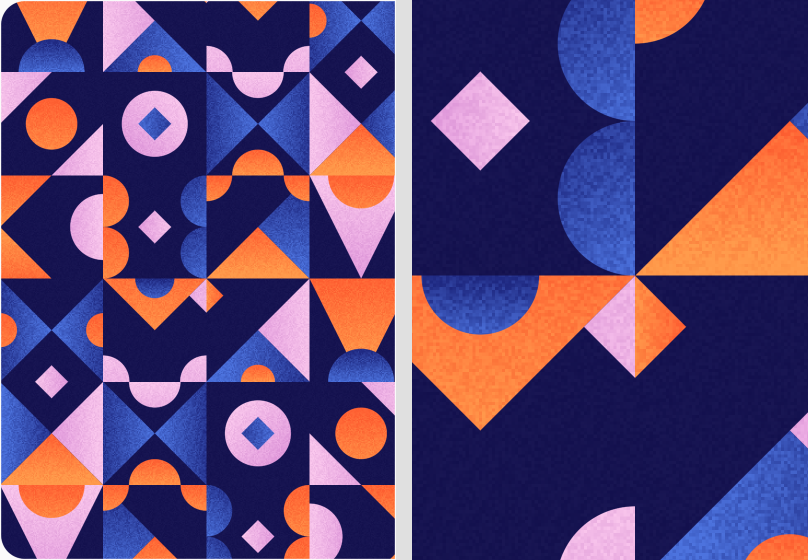
Left, the full canvas; right, a detail of the centre.
Give the GLSL for this pattern, as a Shadertoy shader.

```glsl
const float TILES_ACROSS = 3.838;
float edgeWidth, grain;

float hash(vec2 p) { return fract(sin(dot(p, vec2(12.9898, 78.233))) * 43758.5453); }

// Grainy two-tone paints
vec3 tone(vec3 a, vec3 b, float t) { return mix(a, b, clamp(t + grain, 0.0, 1.0)); }
vec3 orange(float t) { return tone(vec3(1.0, 0.38, 0.20), vec3(1.0, 0.60, 0.29), t); }
vec3 pink(float t) { return tone(vec3(0.88, 0.60, 0.86), vec3(0.97, 0.77, 0.92), t); }
vec3 blue(float t) { return tone(vec3(0.13, 0.17, 0.52), vec3(0.29, 0.44, 0.86), t); }

// Signed distances, negative inside
float disc(vec2 p, float r) { return length(p) - r; }
float diamond(vec2 p, float r) { return (abs(p.x) + abs(p.y) - r) * 0.7071; }
float quarter(vec2 p, vec2 dir) { return (abs(p.x * dir.y - p.y * dir.x) - dot(p, dir)) * 0.7071; }
float spike(vec2 p) { return (2.0 * abs(p.x) + p.y - 0.5) * 0.4472; }
float corner(vec2 p, vec2 dir) { return (0.5 - dot(p, dir)) * 0.7071; }

void fill(inout vec3 col, float d, vec3 paint) {
    col = mix(col, paint, clamp(0.5 - d / edgeWidth, 0.0, 1.0));
}

// Twelve motifs; c is centred on the tile, y pointing down
vec3 motif(int id, vec2 c) {
    vec3 col = vec3(0.085, 0.075, 0.315);
    vec2 uv = c + 0.5;
    vec2 side = vec2(abs(c.x) - 0.5, c.y);
    vec2 top = vec2(c.x, uv.y), bottom = vec2(c.x, c.y - 0.5);
    vec2 R = vec2(1, 0), D = vec2(0, 1);
    float hourglass = (abs(c.y) - abs(c.x)) * 0.7071;
    float glow = 1.0 - 1.7 * abs(c.x);

    if (id == 0) {
        fill(col, hourglass, blue(glow));
        fill(col, disc(side, 0.165), orange(uv.y * 1.5 - 0.5));
    } else if (id == 1) {
        fill(col, quarter(c, -D), orange(uv.y + 0.3));
        fill(col, disc(top, 0.19), blue(uv.y * 4.0));
        fill(col, disc(vec2(side.x, bottom.y), 0.255), pink(1.6 - uv.y));
    } else if (id == 2) {
        fill(col, quarter(c, R), pink(uv.x * 1.4 - 0.5));
        fill(col, quarter(c, D), blue(1.1 - uv.x));
        fill(col, disc(bottom, 0.165), orange((uv.y - 0.84) * 5.0));
    } else if (id == 3) {
        fill(col, spike(c), orange(uv.y * 1.2));
        fill(col, disc(bottom, 0.32), blue((uv.y - 0.7) * 3.0));
    } else if (id == 4) {
        fill(col, quarter(c, -R), blue(1.0 - 1.8 * uv.x));
        fill(col, quarter(c, R), pink(uv.x * 2.0 - 1.0));
        fill(col, quarter(c, D), orange(c.y * 2.2));
    } else if (id == 5) {
        fill(col, hourglass, blue(glow));
        fill(col, disc(top, 0.25), pink(1.0 - uv.y * 2.0));
        fill(col, disc(bottom, 0.25), orange((uv.y - 0.75) * 3.5));
    } else if (id == 6) {
        fill(col, disc(c, 0.32), pink(0.5 - c.x - c.y));
        fill(col, diamond(c, 0.16), blue(0.6 + c.x * 2.0));
    } else if (id == 7) {
        fill(col, disc(c, 0.25), orange(0.3 + c.y * 1.6));
        fill(col, corner(c, vec2(-1, 1)), pink(1.0 - uv.x * 1.6));
        fill(col, corner(c, vec2(1, -1)), pink(uv.x * 1.4 - 0.5));
    } else if (id == 8) {
        fill(col, spike(c), pink(1.0 - uv.y));
        fill(col, disc(top, 0.32), orange(uv.y * 2.0));
    } else if (id == 9) {
        fill(col, quarter(c, -R), blue(uv.y));
        fill(col, quarter(c, D), orange(c.y * 2.2));
        fill(col, disc(vec2(side.x, top.y), 0.25), orange(uv.y * 3.0));
    } else if (id == 10) {
        vec2 lobe = vec2(side.x, abs(c.y) - 0.25);
        float t = fract(uv.y * 2.0);
        fill(col, disc(lobe, 0.25), c.x < 0.0 ? blue(t * 0.6 + 0.3 - uv.x) : orange(t * 0.7));
        fill(col, diamond(c, 0.16), pink(0.5 - c.x * 3.0));
    } else {
        fill(col, corner(c, vec2(1, -1)), orange(uv.y * 1.8));
        fill(col, corner(c, vec2(1, 1)), orange(1.8 - uv.y * 1.6));
        fill(col, disc(c + R * 0.5, 0.32), pink(1.0 - uv.x * 2.5));
    }
    return col;
}

// Blocks of four by three tiles, every other one mirrored
vec3 pattern(vec2 p) {
    vec2 q = vec2(p.x, mod(p.y, 3.0));
    if (mod(floor(p.y / 3.0), 2.0) < 0.5) q.x = 4.0 - q.x;
    ivec2 cell = ivec2(floor(q));
    vec3 col = motif(cell.x + 4 * cell.y, fract(q) - 0.5);

    // Diamonds straddling tile borders
    fill(col, diamond(q - vec2(0.5, 1.0), 0.16), pink(0.5 - (q.x - 0.5) * 3.0));
    vec2 split = q - vec2(2.0, 0.165);
    fill(col, diamond(split, 0.165), split.x < 0.0 ? pink(0.6 + split.x) : orange(0.8 - split.x * 5.0));
    return col;
}

void mainImage(out vec4 fragColor, in vec2 fragCoord) {
    float unit = TILES_ACROSS / iResolution.x;
    edgeWidth = unit * 0.7;
    vec2 size = iResolution.xy * unit;
    vec3 sum = vec3(0.0);

    // Four samples per pixel keep tile borders smooth
    for (int i = 0; i < 4; i++) {
        vec2 xy = fragCoord + vec2(i % 2, i / 2) * 0.5 - 0.25;
        vec2 p = vec2(xy.x, iResolution.y - xy.y) * unit;
        float speck = hash(floor(p * 94.3)) - 0.5;
        grain = speck * 0.35;
        vec3 col = pattern(p + vec2(0.0, 0.3)) + speck * 0.025;

        // White border, rounded on the left
        vec2 c = p - size * 0.5;
        float radius = c.x < 0.0 ? 0.23 : 0.0;
        vec2 b = abs(c) - size * 0.5 + 0.011 + radius;
        float card = length(max(b, 0.0)) + min(max(b.x, b.y), 0.0) - radius;
        fill(col, -card, vec3(0.98));
        sum += col;
    }
    fragColor = vec4(sum * 0.25, 1.0);
}
```
